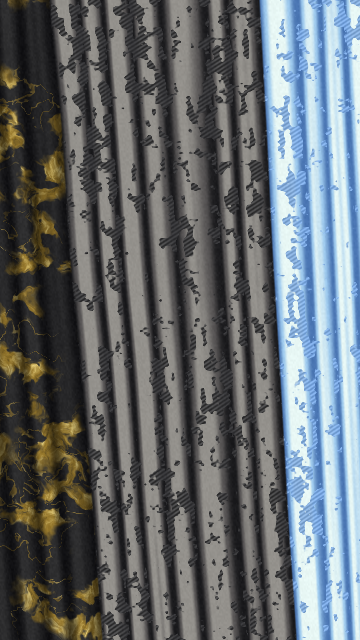
Reproduce this texture procedurally as a WebGL 2 fragment shader.

```glsl
#version 300 es
precision highp float;

uniform vec2 u_resolution;
out vec4 fragColor;

const float FOLD_PITCH = 0.083;
const float FIRST_HEM = 0.14;
const float FOLDS_PER_CLOTH = 7.0;

float hash(vec2 p) {
  vec3 q = fract(p.xyx * 0.1031);
  q += dot(q, q.yzx + 33.33);
  return fract((q.x + q.y) * q.z);
}

float noise(vec2 p) {
  vec2 i = floor(p), f = fract(p);
  f = f * f * (3.0 - 2.0 * f);
  return mix(mix(hash(i), hash(i + vec2(1, 0)), f.x),
             mix(hash(i + vec2(0, 1)), hash(i + vec2(1, 1)), f.x), f.y);
}

float fbm(vec2 p) {
  float sum = 0.0, gain = 0.5;
  for (int i = 0; i < 4; i++) {
    sum += gain * noise(p);
    p = p * 2.03 + 17.3;
    gain *= 0.5;
  }
  return sum / 0.9375;
}

// Uneven pleat borders; the hems between cloths stay regular
float foldEdge(float i) {
  float loose = step(0.5, mod(i, FOLDS_PER_CLOTH));
  return i + loose * 0.64 * (hash(vec2(i, 5.0)) - 0.5);
}

// Returns pleat index and position across it
vec2 findFold(float c) {
  float i = floor(c);
  if (c < foldEdge(i)) i -= 1.0;
  else if (c >= foldEdge(i + 1.0)) i += 1.0;
  float a = foldEdge(i);
  return vec2(i, (c - a) / (foldEdge(i + 1.0) - a));
}

float foldLight(vec2 fold, float c, float y) {
  float profile = smoothstep(-0.04, 0.34, fold.y) * (1.0 - smoothstep(0.48, 1.0, fold.y));
  float ripple = noise(vec2(c * 5.0, y * 1.6)) - 0.5;
  float level = 0.82 + 0.3 * hash(vec2(fold.x, 9.0));
  return clamp(profile * (level + 0.5 * ripple) + 0.06 * ripple, 0.0, 1.0);
}

vec3 ramp(vec3 dark, vec3 middle, vec3 light, float t) {
  return mix(mix(dark, middle, smoothstep(0.0, 0.5, t)), light, smoothstep(0.45, 0.95, t));
}

// Ragged woven patches gathered in vertical streaks
float wovenPatches(vec2 p, float bias) {
  float patches = 0.55 * noise(p * vec2(105, 58)) + 0.25 * noise(p * vec2(170, 230));
  float streaks = 0.34 * noise(p * vec2(34, 5) + 7.0) + 0.16 * noise(p * vec2(12, 9));
  return smoothstep(0.75, 0.81, patches + streaks + bias);
}

float hatch(vec2 p) {
  return 0.5 + 0.5 * cos(6.2832 * dot(p, vec2(-95, 155)));
}

vec3 greyCloth(float light, float patches, float lines) {
  vec3 base = ramp(vec3(0.1, 0.1, 0.11), vec3(0.34, 0.33, 0.33), vec3(0.58, 0.57, 0.55), light);
  vec3 mark = mix(vec3(0.17, 0.17, 0.18), vec3(0.12, 0.12, 0.125), light);
  mark += lines * mix(0.08, 0.19, light);
  return mix(base, mark, patches * 0.92);
}

vec3 blueCloth(float light, float patches, float lines) {
  vec3 base = ramp(vec3(0.29, 0.46, 0.7), vec3(0.62, 0.79, 0.93), vec3(0.91, 0.97, 0.96), light * 1.1);
  vec3 mark = mix(vec3(0.42, 0.6, 0.83), vec3(0.36, 0.53, 0.74), light);
  mark += lines * 0.17;
  return mix(base, mark, patches * 0.85);
}

// Black cloth with torn gold foil and thin gold veins
vec3 goldCloth(vec2 p, float light) {
  vec2 warp = vec2(fbm(p * 22.0), fbm(p * 22.0 + 40.0)) - 0.5;
  vec2 w = p + 0.06 * warp;
  float area = smoothstep(0.5, 0.68, noise(w * vec2(21, 15) + 3.0));
  float torn = smoothstep(0.44, 0.6, fbm(w * vec2(36, 46) + 11.0));
  float ridge = abs(fbm(w * vec2(24, 32) + 25.0) - 0.5);
  float vein = 1.0 - smoothstep(0.006, 0.03, ridge);
  float veinArea = smoothstep(0.4, 0.65, noise(w * 13.0 + 30.0));
  float sheen = fbm(w * vec2(130, 75));
  vec3 cloth = mix(vec3(0.06, 0.06, 0.07), vec3(0.18, 0.18, 0.185), light);
  vec3 gold = ramp(vec3(0.25, 0.2, 0.08), vec3(0.58, 0.46, 0.16), vec3(0.92, 0.83, 0.5), sheen);
  gold *= 0.5 + 0.6 * light;
  return mix(cloth, gold, max(area * torn * 0.9, vein * veinArea * 0.55));
}

void main() {
  vec2 uv = gl_FragCoord.xy / u_resolution;
  float drop = 1.0 - uv.y;

  // Pleats fan out to the right as they hang
  float across = (uv.x - 0.155 * drop) / (1.0 - 0.075 * drop);
  across += 0.008 * (noise(vec2(across * 6.0, drop * 5.0)) - 0.5);
  float c = (across - FIRST_HEM) / FOLD_PITCH;
  vec2 p = vec2(across * 0.5625, uv.y);

  vec2 fold = findFold(c);
  float light = foldLight(fold, c, uv.y);
  float side = smoothstep(0.45, 0.85, fold.y);
  float patches = wovenPatches(p, 0.08 * side - 0.02);
  float lines = hatch(p);

  // Join the three cloths at their hems
  float soft = 1.2 / (u_resolution.x * FOLD_PITCH);
  vec3 color = goldCloth(p, light);
  color = mix(color, greyCloth(light, patches, lines), smoothstep(-soft, soft, c));
  color = mix(color, blueCloth(light, patches, lines),
              smoothstep(-soft, soft, c - FOLDS_PER_CLOTH));

  // Fine thread grain
  color += 0.035 * (noise(p * vec2(420, 300)) - 0.5);
  fragColor = vec4(clamp(color, 0.0, 1.0), 1.0);
}
```
